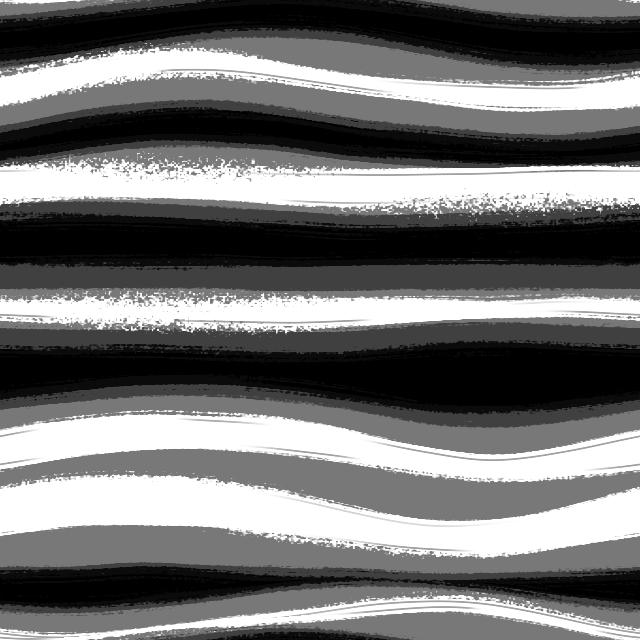
Give the GLSL for this pattern, as a WebGL 2 fragment shader.

```glsl
#version 300 es
precision highp float;
// Horizontal dry-brush stripes: black strokes with charcoal rims and white
// strokes on mid grey. Each edge is a periodic wave through four heights,
// roughened by streak and grain noise; the tile wraps both ways.
uniform vec2 u_resolution;
out vec4 fragColor;

const float TAU = 6.28319;
const float SPAN = 768.0;  // design units across the canvas
const float MID_GREY = 0.47, CHARCOAL = 0.25, SOFT_BLACK = 0.045, DEEP_BLACK = 0.0, WHITE = 1.0;

// Stroke edges, measured downward at x = 0, 1/4, 1/2 and 3/4 of the width
const int DARKS = 5;
const vec4 DARK_TOP[DARKS] = vec4[](
  vec4(26, 6, -5, 18), vec4(160, 130, 143, 166), vec4(262, 261, 271, 270),
  vec4(416, 418, 420, 410), vec4(688, 682, 690, 694));
const vec4 DARK_BOTTOM[DARKS] = vec4[](
  vec4(73, 46, 37, 68), vec4(193, 168, 181, 196), vec4(320, 318, 320, 317),
  vec4(480, 464, 474, 498), vec4(728, 723, 701, 706));
// Charcoal rim widths: above, below
const vec2 RIM[DARKS] = vec2[](vec2(8, 10), vec2(8, 8), vec2(14, 28), vec2(23, 13), vec2(7, 6));

const int LIGHTS = 6;
const vec4 LIGHT_TOP[LIGHTS] = vec4[](
  vec4(90, 58, 80, 98), vec4(198, 201, 204, 204), vec4(357, 360, 358, 357),
  vec4(516, 497, 512, 544), vec4(586, 571, 598, 624), vec4(754, 748, 728, 717));
const vec4 LIGHT_BOTTOM[LIGHTS] = vec4[](
  vec4(125, 91, 105, 128), vec4(244, 237, 249, 247), vec4(384, 391, 393, 382),
  vec4(563, 540, 552, 576), vec4(642, 632, 650, 668), vec4(772, 758, 746, 738));
// Dry patches: top amount, top centre, bottom amount, bottom centre
const vec4 WEAR[LIGHTS] = vec4[](
  vec4(13, 0.22, 13, 0.25), vec4(42, 0.27, 42, 0.77), vec4(34, 0.28, 24, 0.26),
  vec4(5, 0.3, 5, 0.75), vec4(13, 0.25, 14, 0.58), vec4(9, 0.72, 5, 0.3));

float hash(ivec2 cell, int seed) {
  uint h = uint(cell.x) * 1597334677u ^ uint(cell.y) * 3812015801u ^ uint(seed) * 2654435769u;
  h = (h ^ (h >> 16)) * 2246822519u;
  h = (h ^ (h >> 13)) * 3266489917u;
  return float((h ^ (h >> 16)) >> 8) / 16777216.0;
}

// Value noise; x runs 0..1 over "cells" cells and wraps
float noise(float x, float y, int cells, int seed) {
  vec2 p = vec2(x * float(cells), y);
  ivec2 i = ivec2(floor(p));
  vec2 f = fract(p);
  f *= f * (3.0 - 2.0 * f);
  int left = i.x % cells, right = (i.x + 1) % cells;
  float low = mix(hash(ivec2(left, i.y), seed), hash(ivec2(right, i.y), seed), f.x);
  float high = mix(hash(ivec2(left, i.y + 1), seed), hash(ivec2(right, i.y + 1), seed), f.x);
  return mix(low, high, f.y);
}

// Smooth periodic curve through four equally spaced heights, plus hand wobble
float edgeHeight(vec4 h, float x, int seed) {
  float a = TAU * x;
  float wave = dot(h, vec4(0.25)) + 0.5 * (h.x - h.z) * cos(a) + 0.5 * (h.y - h.w) * sin(a)
    + 0.25 * (h.x - h.y + h.z - h.w) * cos(2.0 * a);
  return wave + 4.0 * (noise(x, 0.5, 9, seed) - 0.5);
}

// x: signed distance to a stroke (negative inside), y: 0 above its middle, 1 below
vec2 strokeField(vec4 top, vec4 bottom, float x, float y, int seed) {
  float t = edgeHeight(top, x, seed), b = edgeHeight(bottom, x, seed + 1);
  float offset = y - 0.5 * (t + b);
  offset -= SPAN * round(offset / SPAN);
  return vec2(abs(offset) - 0.5 * (b - t), step(0.0, offset));
}

// Paint coverage with long bristle streaks and speckled grain
float brush(float d, float x, float y, float fuzz, float streakSize, float px, int seed) {
  float streak = noise(x, d * 0.38, 4, seed) + 0.5 * noise(x, d * 0.8, 11, seed + 1) - 0.75;
  float grain = 0.7 * noise(x, y * 0.5, 340, seed + 2) + 0.3 * noise(x, y * 0.25, 110, seed + 3) - 0.5;
  float soft = px * (0.7 + 0.12 * fuzz);
  return 1.0 - smoothstep(-soft, soft, d + streakSize * streak + fuzz * grain);
}

float dryness(float x, float amount, float centre) {
  float bump = 0.5 + 0.5 * cos(TAU * (x - centre));
  return 2.5 + amount * bump * bump;
}

void main() {
  vec2 uv = gl_FragCoord.xy / u_resolution;
  float x = uv.x, y = (1.0 - uv.y) * SPAN;
  float px = SPAN / min(u_resolution.x, u_resolution.y);
  float tone = MID_GREY;

  // Dark strokes: charcoal rim, soft black, then deep black core
  for (int i = 0; i < DARKS; i++) {
    int seed = 20 * i + 1;
    vec2 s = strokeField(DARK_TOP[i], DARK_BOTTOM[i], x, y, seed);
    int side = seed + 5 * int(s.y);
    float rim = mix(RIM[i].x, RIM[i].y, s.y);
    tone = mix(tone, CHARCOAL, brush(s.x - rim, x, y, 4.0, 5.0, px, side));
    tone = mix(tone, SOFT_BLACK, brush(s.x, x, y, 7.0, 9.0, px, side + 2));
    tone = mix(tone, DEEP_BLACK, brush(s.x + 9.0, x, y, 7.0, 14.0, px, side + 4));
  }

  // White strokes with dry patches and stray bristle lines inside the edges
  for (int i = 0; i < LIGHTS; i++) {
    int seed = 20 * i + 201;
    vec2 s = strokeField(LIGHT_TOP[i], LIGHT_BOTTOM[i], x, y, seed);
    int side = seed + 5 * int(s.y);
    vec2 wear = mix(WEAR[i].xy, WEAR[i].zw, s.y);
    float cover = brush(s.x, x, y, dryness(x, wear.x, wear.y), 6.0, px, side);
    float hair = abs(s.x + 4.0 + 5.0 * noise(x, 0.5, 5, side + 7));
    float hairline = 1.0 - smoothstep(0.4, 0.5 + px, hair);
    cover *= 1.0 - 0.7 * hairline * smoothstep(0.5, 0.7, noise(x, 0.5, 6, side + 8));
    tone = mix(tone, WHITE, cover);
  }
  fragColor = vec4(vec3(tone), 1.0);
}
```
